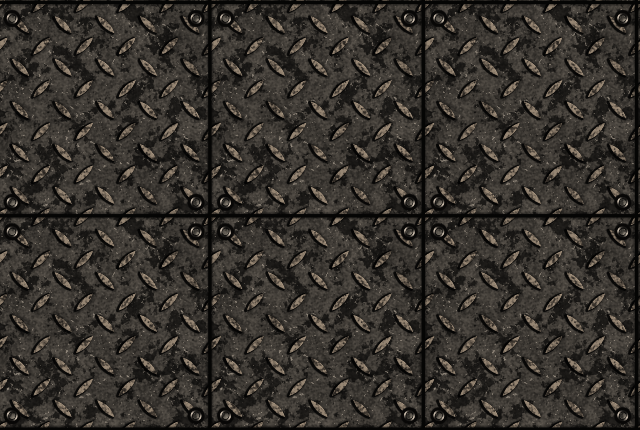
Write a Shadertoy shader that draws this texture.

```glsl
// Worn steel tread plates, three across and two down, with a rivet in each corner.
// Each plate carries a 5 x 5 lattice of crossed lens-shaped studs; rotated layers
// of value noise add grime, grain and bare-metal wear, the same on every plate.

float hash(vec2 p) {
    return fract(sin(dot(p, vec2(127.1, 311.7))) * 43758.5);
}

float noise(vec2 p) {
    vec2 i = floor(p), f = fract(p);
    f = f * f * (3.0 - 2.0 * f);
    return mix(mix(hash(i), hash(i + vec2(1, 0)), f.x),
               mix(hash(i + vec2(0, 1)), hash(i + vec2(1, 1)), f.x), f.y);
}

// Four octaves, each turned so that no grid shows
float fbm(vec2 p) {
    float sum = 0.0, weight = 0.4;
    for (int i = 0; i < 4; i++) {
        p = mat2(0.8, 0.6, -0.6, 0.8) * p + 17.3;
        sum += weight * noise(p);
        p *= 2.1;
        weight *= 0.72;
    }
    return sum / 1.045;
}

// Lens along the rising diagonal with rounded tips
float lens(vec2 p) {
    vec2 r = abs(vec2(p.x - p.y, p.x + p.y)) * 0.7071;
    bool tip = (r.y - 0.27) * 0.528 > r.x * 0.27;
    return (tip ? length(r - vec2(0, 0.27)) : length(r + vec2(0.528, 0)) - 0.593) - 0.018;
}

// Rising studs on lattice corners, falling studs at cell centres
float studs(vec2 g) {
    vec2 corner = fract(g + 0.5) - 0.5;
    vec2 centre = fract(g) - 0.5;
    return min(lens(corner), lens(centre * vec2(-1, 1)));
}

void mainImage(out vec4 fragColor, in vec2 fragCoord) {
    float px = 3.0 / iResolution.x;
    vec2 s = fract(fragCoord * px - vec2(0.984, 0.004));   // position in one plate
    vec2 g = s * 5.0 - vec2(0.06, -0.02);                  // stud lattice
    vec2 t = mat2(0.87, 0.5, -0.5, 0.87) * s;              // turned grain axes

    // Plate: broad tint, fine grain, clustered dark grime, sparse bright specks
    float broad = noise(t * 7.0 + 5.0) * 0.6 + noise(t * 13.0 + 41.0) * 0.4;
    float grain = noise(t * 125.0 + 11.0);
    float dirt = fbm(s * 17.0 + 3.0);
    float tone = 0.245 + 0.11 * (broad - 0.5) + 0.13 * (grain - 0.5) + 0.12 * (fbm(t * 30.0) - 0.5);
    float grime = smoothstep(0.5, 0.64, dirt + 0.22 * (broad - 0.5));
    tone *= 1.0 - 0.62 * grime;
    float speck = smoothstep(0.8, 0.95, noise(t * 105.0 + 29.0));
    tone += 0.26 * speck * smoothstep(0.4, 0.6, fbm(t * 21.0 + 60.0));
    vec3 col = max(tone, 0.04) * vec3(1.04, 0.97, 0.88);

    // Studs: dark crescent to the lower left, then a worn metal top with a lit rim
    float d = studs(g);
    float shadow = 1.0 - smoothstep(0.0, 0.035, studs(g + vec2(0.035, 0.012)));
    col *= 1.0 - 0.82 * shadow;
    col *= mix(0.72, 1.0, smoothstep(0.0, 0.09, d));
    float slope = studs(g + vec2(0.02)) - studs(g - vec2(0.02));
    float wear = 0.5 * grain + 0.3 * fbm(t * 40.0 + 9.0) + 0.2 * broad;
    vec3 metal = mix(vec3(0.17, 0.15, 0.13), vec3(0.64, 0.57, 0.49), smoothstep(0.2, 0.68, wear));
    metal *= 0.92 + 5.0 * slope * smoothstep(-0.04, 0.0, d);
    col = mix(col, metal, smoothstep(0.0, 5.0 * px, -d));

    // Seams between plates, with a soft dark shoulder
    vec2 edge = min(s, 1.0 - s);
    float seam = min(edge.x, edge.y);
    col *= mix(0.6, 1.0, smoothstep(0.007, 0.022, seam));
    col = mix(vec3(0.02, 0.018, 0.016), col, smoothstep(0.0055, 0.0055 + px, seam));

    // Corner rivets: black socket, glinting ring, dull cap
    vec2 c = s - vec2(0.504, 0.494);
    vec2 r = c - 0.431 * sign(c);
    float rad = length(r);
    float glint = 0.5 + 0.5 * cos(2.0 * atan(r.y, r.x + 1e-5) + 0.9);
    col = mix(vec3(0.03, 0.027, 0.024), col, smoothstep(0.036, 0.044, rad));
    float ring = 1.0 - smoothstep(0.0015, 0.0015 + px, abs(rad - 0.022));
    col = mix(col, vec3(0.74, 0.69, 0.63) * (0.12 + 0.95 * glint * glint), ring);
    float cap = 1.0 - smoothstep(0.013, 0.013 + px, rad);
    vec3 capCol = vec3(0.33, 0.31, 0.28) * (0.5 + 0.9 * grain + 16.0 * (r.x - r.y));
    col = mix(col, capCol, cap);

    fragColor = vec4(clamp(col, 0.0, 1.0), 1.0);
}
```
